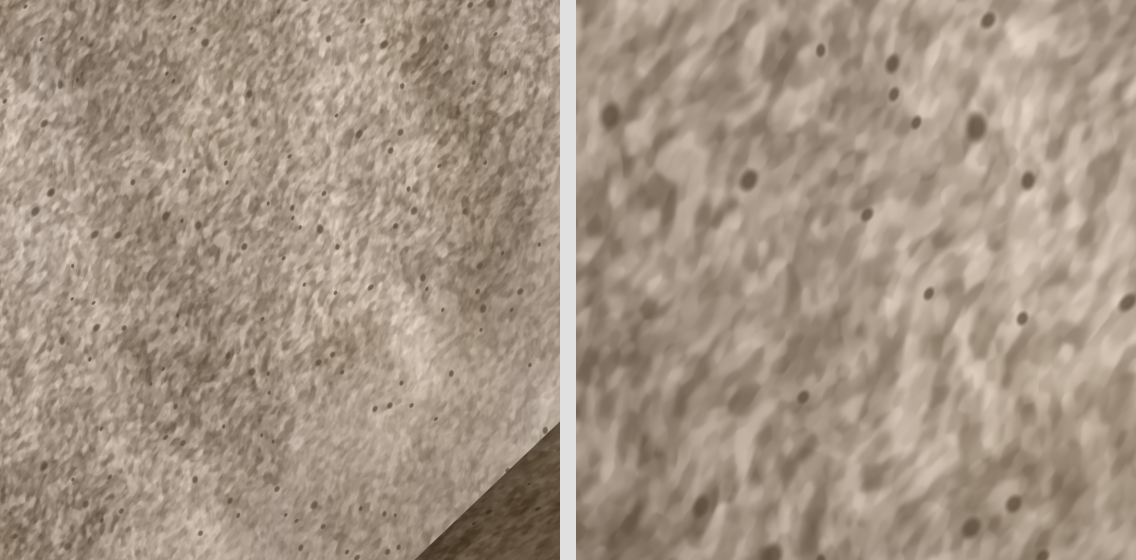
Left: the whole. Right: its middle third, enlarged.
This texture is drawn by a three.js fragment shader. Its source:

```glsl
// Weathered concrete wall with slanted grain, soft stains and pits, above a corner of brown earth.
#define DARK vec3(0.40, 0.34, 0.27)
#define LIGHT vec3(0.74, 0.68, 0.62)
#define EARTH vec3(0.37, 0.31, 0.235)
#define WALL_TONE 0.68
#define GRAIN_SCALE vec2(112.0, 62.0)
#define GRAIN_CONTRAST 0.72
#define FINE_CONTRAST 0.42
#define STAIN_CONTRAST 0.42
#define GRAIN_TILT 0.47
#define PIT_SCALE vec2(34.0, 24.0)
#define PIT_SHARE 0.16

varying vec2 vUv;

vec2 hash2(vec2 cell) {
  vec2 h = vec2(dot(cell, vec2(127.1, 311.7)), dot(cell, vec2(269.5, 183.3)));
  return fract(sin(h) * 43758.55);
}

// Turns p so that its y axis leans to the right by the angle.
vec2 lean(vec2 p, float angle) {
  float c = cos(angle), s = sin(angle);
  return vec2(c * p.x - s * p.y, s * p.x + c * p.y);
}

// Smooth cellular noise: random cell shades blended by distance, centred on 0.
float cellNoise(vec2 p) {
  vec2 base = floor(p);
  float sum = 0.0, total = 0.0;
  for (int j = -1; j <= 1; j++) {
    for (int i = -1; i <= 1; i++) {
      vec2 cell = base + vec2(float(i), float(j));
      vec2 away = cell + hash2(cell) - p;
      float weight = exp(-5.0 * dot(away, away));
      sum += weight * hash2(cell + 57.0).x;
      total += weight;
    }
  }
  return sum / total - 0.5;
}

// Sparse oval pits of varied size, 1 inside and 0 outside.
float pits(vec2 p) {
  vec2 base = floor(p);
  float mask = 0.0;
  for (int j = -1; j <= 1; j++) {
    for (int i = -1; i <= 1; i++) {
      vec2 cell = base + vec2(float(i), float(j));
      vec2 pick = hash2(cell + 19.0);
      float radius = mix(0.10, 0.24, pick.y * pick.y);
      float d = length(cell + hash2(cell) - p);
      float pit = 1.0 - smoothstep(radius * 0.45, radius * 1.3, d);
      mask = max(mask, pit * step(pick.x, PIT_SHARE));
    }
  }
  return mask;
}

// Soft oval patch.
float patchAt(vec2 p, vec2 centre, vec2 size) {
  vec2 d = (p - centre) / size;
  return exp(-dot(d, d));
}

// Upright damp streaks, broad blots and a paler lower right.
float stains(vec2 p) {
  vec2 warped = p + 0.025 * vec2(sin(p.y * 13.0 + 2.0 * sin(p.x * 9.0)), sin(p.x * 17.0));
  float tone = cellNoise(warped * vec2(7.0, 3.2) + 3.0);
  tone += 0.75 * cellNoise(warped * vec2(16.0, 8.0) + 11.0);
  tone += 0.35 * cellNoise(warped * vec2(46.0, 9.0) + 29.0);
  tone -= 0.75 * patchAt(warped, vec2(0.88, 0.60), vec2(0.08, 0.16));
  tone -= 0.65 * patchAt(warped, vec2(0.80, 0.92), vec2(0.10, 0.14));
  tone -= 0.60 * patchAt(warped, vec2(0.09, 0.08), vec2(0.11, 0.16));
  tone -= 0.60 * patchAt(warped, vec2(0.34, 0.29), vec2(0.09, 0.15));
  tone += 0.55 * patchAt(warped, vec2(0.72, 0.28), vec2(0.24, 0.24));
  return tone;
}

vec3 wall(vec2 p) {
  vec2 q = lean(p, GRAIN_TILT);
  q += 0.003 * vec2(sin(p.y * 41.0 + p.x * 23.0), sin(p.x * 53.0));
  float worn = smoothstep(0.12, 0.45, p.x - p.y);
  float grain = GRAIN_CONTRAST * cellNoise(q * GRAIN_SCALE);
  grain += FINE_CONTRAST * cellNoise(q * GRAIN_SCALE * 1.75 + 71.0);
  float tone = WALL_TONE + STAIN_CONTRAST * stains(p) + grain * mix(1.0, 0.6, worn);
  tone = mix(tone, -0.15, 0.75 * pits(q * PIT_SCALE));
  float tint = cellNoise(p * vec2(9.0, 6.0) + 83.0);
  return mix(DARK, LIGHT, tone) + tint * vec3(0.008, 0.0, -0.025);
}

vec3 earth(vec2 p) {
  vec2 q = lean(p, 1.0);
  float tone = 0.10 * cellNoise(q * vec2(95.0, 38.0)) + 0.09 * cellNoise(q * vec2(190.0, 90.0));
  tone += 0.08 * cellNoise(p * 14.0);
  vec3 soil = EARTH + tone;
  return mix(soil, soil * 0.55, 0.7 * pits(q * vec2(52.0, 26.0)));
}

void main() {
  // Slanted lower edge of the wall, with a thin shadow on the earth.
  float below = (vUv.x - 0.74) * 0.69 - vUv.y * 0.725;
  vec3 ground = earth(vUv) * (1.0 - 0.16 * exp(-max(below, 0.0) * 70.0));
  vec3 colour = mix(wall(vUv), ground, smoothstep(-0.0015, 0.0015, below));
  gl_FragColor = vec4(colour, 1.0);
}
```
